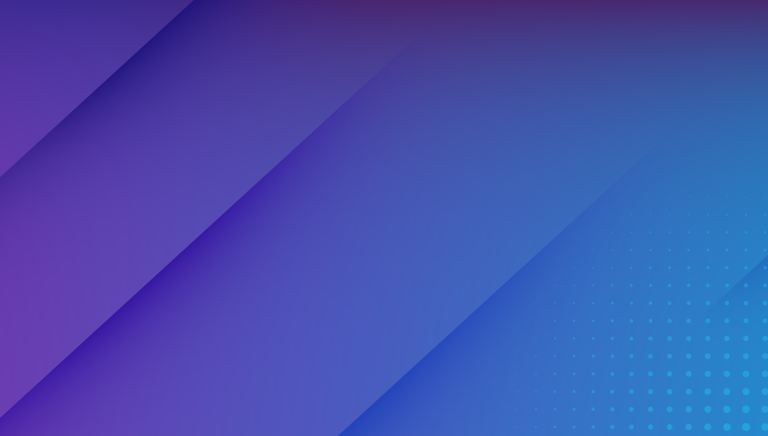
This background is drawn by a Shadertoy shader. Its source:

```glsl
const vec2 ALONG = vec2(0.738, 0.675);
const vec2 ACROSS = vec2(0.675, -0.738);

const vec3 PURPLE = vec3(0.425, 0.24, 0.70);
const vec3 INDIGO = vec3(0.295, 0.36, 0.755);
const vec3 AZURE = vec3(0.14, 0.54, 0.81);
const vec3 TOP_LEFT = vec3(0.22, 0.16, 0.56);
const vec3 TOP_RIGHT = vec3(0.29, 0.13, 0.41);
const vec3 DOT_COLOR = vec3(0.14, 0.67, 0.86);

// Horizontal sweep, darkened towards the top
vec3 backdrop(vec2 p, float width) {
    vec3 sweep = mix(PURPLE, INDIGO, smoothstep(-0.15, 0.95, p.x));
    sweep = p.x < 0.8 ? mix(PURPLE, INDIGO, p.x / 0.8)
                      : mix(INDIGO, AZURE, (p.x - 0.8) / (width - 0.8));
    vec3 top = mix(TOP_LEFT, TOP_RIGHT, smoothstep(0.1, 0.95, p.x));
    return mix(sweep, top, 0.93 * exp(-4.0 * (1.0 - p.y)));
}

// Shadow cast by a diagonal sheet on the area below its edge
vec3 castShadow(vec3 color, vec3 shade, float depth, float softness,
                float strength, float pixel) {
    float cover = smoothstep(-0.6 * pixel, 0.6 * pixel, depth);
    float falloff = exp(-max(depth, 0.0) / softness);
    return mix(color, shade, cover * falloff * strength);
}

// Dot grid whose dots shrink away from the centre of growth
float halftone(vec2 p, vec2 center, vec2 spacing, float reach,
               float maxRadius, float pixel) {
    vec2 cell = round((p - center) / spacing);
    vec2 dotCenter = center + cell * spacing;
    float size = max(1.0 - distance(dotCenter, center) / reach, 0.0);
    float radius = maxRadius * size;
    float edge = distance(p, dotCenter) - radius;
    float mask = 1.0 - smoothstep(-0.7 * pixel, 0.7 * pixel, edge);
    return mask * mix(0.4, 0.8, size) * smoothstep(0.0, 0.12, size);
}

void mainImage(out vec4 fragColor, in vec2 fragCoord) {
    float pixel = 1.0 / iResolution.y;
    vec2 p = fragCoord * pixel;
    float across = dot(p, ACROSS);
    float along = dot(p, ALONG);
    vec3 color = backdrop(p, iResolution.x * pixel);

    // Diagonal sheets, from upper left to lower right
    float fade = mix(0.45, 0.92, smoothstep(0.35, 0.85, along));
    color = castShadow(color, vec3(0.12, 0.07, 0.49), across + 0.438,
                       0.08, fade, pixel);

    fade = 0.88 * mix(0.8, 1.0, smoothstep(0.0, 0.4, along))
         * (1.0 - smoothstep(0.55, 1.45, along));
    color = castShadow(color, vec3(0.19, 0.06, 0.63), across + 0.0305,
                       0.085, fade, pixel);

    fade = 0.88 * (1.0 - smoothstep(0.6, 1.72, along));
    color = castShadow(color, vec3(0.11, 0.25, 0.73), across - 0.523,
                       0.085, fade, pixel);

    fade = 0.8 * smoothstep(1.33, 1.58, along);
    color = castShadow(color, vec3(0.13, 0.41, 0.74), across - 0.883,
                       0.06, fade, pixel);

    // Halftone in the lower right corner
    float dots = halftone(p, vec2(1.711, 0.0206), vec2(0.0438, 0.0406),
                          0.62, 0.0092, pixel);
    color = mix(color, DOT_COLOR, dots);

    fragColor = vec4(color, 1.0);
}
```
